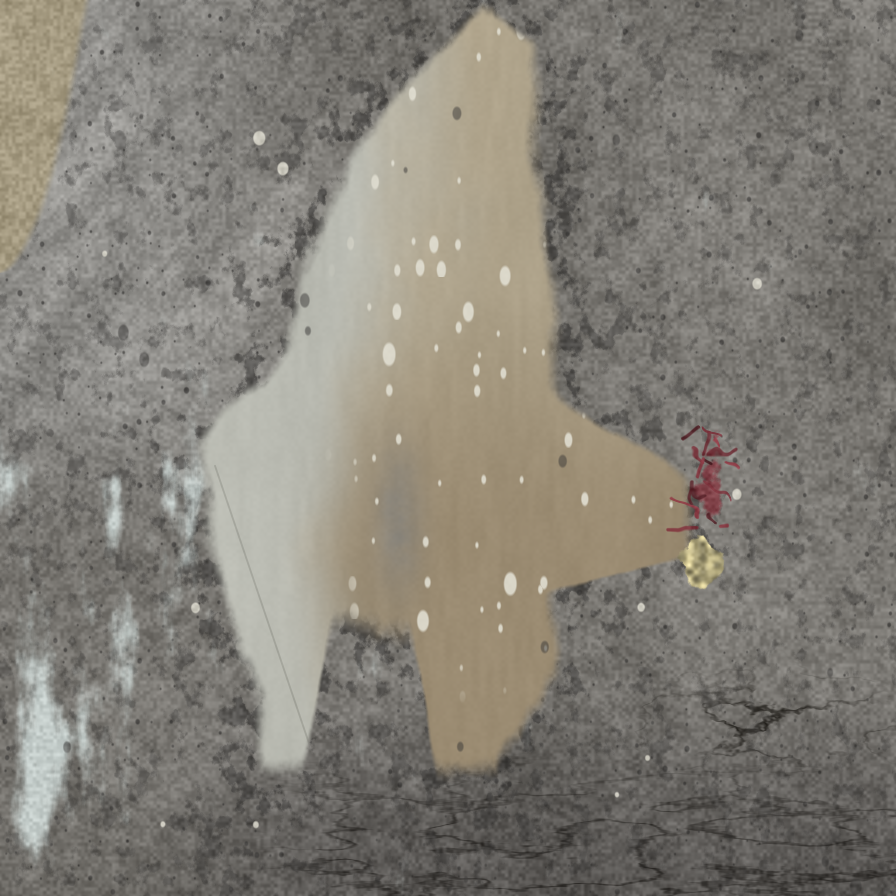
Give the GLSL for this texture, as a WebGL 2 fragment shader.

```glsl
#version 300 es
precision highp float;
// Muddy pale puddle on weathered grey ground, with white scum, grit, cracks and red litter.
uniform vec2 u_resolution;
out vec4 fragColor;

const vec3 GROUND = vec3(0.475, 0.465, 0.445);
const vec3 GROUND_LIGHT = vec3(0.56, 0.555, 0.54);
const vec3 GROUND_DARK = vec3(0.355, 0.345, 0.335);
const vec3 SAND = vec3(0.64, 0.60, 0.50);
const vec3 PALE = vec3(0.73, 0.735, 0.70);
const vec3 TAN = vec3(0.685, 0.64, 0.545);
const vec3 MUD = vec3(0.60, 0.54, 0.44);
const vec3 SILT = vec3(0.51, 0.50, 0.475);
const vec3 SCUM = vec3(0.80, 0.84, 0.83);
const vec3 FLECK = vec3(0.88, 0.87, 0.82);
const vec3 PEBBLE = vec3(0.22, 0.215, 0.21);
const vec3 RED = vec3(0.52, 0.20, 0.24);
const vec3 LEAF = vec3(0.76, 0.72, 0.54);
const float GRAIN = 0.13;
const int STRANDS = 16;

float hash(vec2 p) { return fract(sin(dot(p, vec2(127.1, 311.7))) * 43758.5); }

float noise(vec2 p) {
  vec2 i = floor(p), f = fract(p);
  f = f * f * (3.0 - 2.0 * f);
  return mix(mix(hash(i), hash(i + vec2(1, 0)), f.x),
             mix(hash(i + vec2(0, 1)), hash(i + 1.0), f.x), f.y);
}

// Layered noise centred on zero
float fbm(vec2 p) {
  float sum = -0.48, amp = 0.5;
  for (int i = 0; i < 5; i++, amp *= 0.5) {
    sum += amp * noise(p);
    p = mat2(1.6, 1.2, -1.2, 1.6) * p + 7.3;
  }
  return sum;
}

// Smooth ramp that may run in either direction
float ramp(float a, float b, float x) {
  float t = clamp((x - a) / (b - a), 0.0, 1.0);
  return t * t * (3.0 - 2.0 * t);
}

float blob(vec2 p, float x, float y, float w, float h) {
  vec2 d = (p - vec2(x, y)) / vec2(w, h);
  return exp(-dot(d, d));
}

float segment(vec2 p, vec2 a, vec2 b) {
  vec2 d = b - a;
  return length(p - a - d * clamp(dot(p - a, d) / dot(d, d), 0.0, 1.0));
}

// Upright ovals of random size in a share of the grid cells
float specks(vec2 p, float cells, float share, float tall) {
  vec2 q = p * cells, id = floor(q) + cells;
  vec2 d = fract(q) - 0.3 - 0.4 * vec2(hash(id + 3.1), hash(id + 8.7));
  float r = mix(0.07, 0.22, pow(hash(id + 5.3), 3.0));
  float edge = max(cells / u_resolution.y, 0.03);
  return step(hash(id), share) * ramp(r + edge, r - edge, length(d * vec2(1.0, 1.0 / tall)));
}

// Positive inside the left, right and lower banks
float puddle(vec2 p) {
  float x = p.x, y = p.y;
  float left = 0.29 - 0.07 * ramp(0.15, 0.5, y) + 0.1 * ramp(0.5, 0.62, y)
    + 0.03 * ramp(0.62, 0.78, y) + 0.2 * pow(max((y - 0.72) / 0.28, 0.0), 1.6);
  float right = 0.6 + 0.022 * ramp(0.9, 0.6, y) - 0.07 * ramp(0.25, 0.13, y)
    + 0.147 * ramp(0.57, 0.46, y) * ramp(0.335, 0.385, y) - 0.055 * ramp(0.94, 1.0, y);
  float base = 0.14 + 0.155 * ramp(0.335, 0.375, x) * ramp(0.49, 0.455, x);
  return min(min(x - left, right - x), min(0.6 * (y - base), 0.99 - y));
}

vec3 ground(vec2 p, float inside) {
  float x = p.x, y = p.y, broad = fbm(p * 5.0), fine = fbm(p * 48.0);
  vec3 c = mix(GROUND, GROUND_LIGHT, ramp(0.45, 0.1, x) * ramp(0.35, 0.6, y));
  c = mix(c, GROUND_DARK, 0.85 * ramp(0.3, 0.02, y) * ramp(0.1, 0.4, x));
  c += 0.16 * broad + 0.14 * fine;
  // Slanting sweeps, then ridges and cracks
  vec2 s = mat2(0.78, 0.62, -0.62, 0.78) * p;
  c += 0.2 * fbm(s * vec2(38, 4)) * ramp(0.45, 0.25, x) * ramp(0.5, 0.65, y);
  float ridge = abs(fbm(p * vec2(9, 42))), crack = abs(fbm(p * vec2(16, 30) + 4.0));
  c -= 0.13 * ramp(0.05, 0.0, ridge) * ramp(0.2, 0.06, y) * ramp(0.25, 0.4, x);
  c -= 0.25 * ramp(0.04, 0.0, crack) * blob(p, 0.86, 0.195, 0.12, 0.045);
  // Dark grit, thickest along the bank
  float bank = exp(-abs(inside) * 22.0);
  float grit = ramp(0.08, 0.24, fbm(p * vec2(75, 60)) + 0.09 * bank);
  c = mix(c, PEBBLE, grit * (0.35 + 0.35 * bank));
  c = mix(c, PEBBLE, 0.65 * specks(p, 75.0, 0.13, 1.2));
  c = mix(c, FLECK, 0.8 * specks(p, 30.0, 0.022, 1.2));
  // Sandy corner
  float sand = 0.1 * sqrt(max((y - 0.695) / 0.305, 0.0)) - 0.004 + 0.012 * broad;
  c = mix(c, SAND + 0.12 * fine, ramp(-0.006, 0.006, sand - x) * step(0.69, y));
  // Dried white scum
  float scum = blob(p, 0.025, 0.46, 0.025, 0.06) + 0.8 * blob(p, 0.128, 0.42, 0.012, 0.05)
    + 0.75 * blob(p, 0.13, 0.28, 0.025, 0.12) + 1.1 * blob(p, 0.045, 0.15, 0.05, 0.14)
    + 0.6 * blob(p, 0.2, 0.38, 0.06, 0.12) + 0.5 * blob(p, 0.0, 0.6, 0.02, 0.1);
  float streak = fbm(p * vec2(42, 11)) + 0.3 * fine;
  return mix(c, SCUM, 0.9 * ramp(0.35, 0.85, scum * 0.75 + streak * 1.3));
}

vec3 water(vec2 p) {
  float cloud = fbm(p * vec2(9, 5));
  float warm = ramp(0.33, 0.49, p.x + 0.12 * cloud - 0.06 * ramp(0.5, 0.8, p.y));
  vec3 c = mix(mix(PALE, TAN, warm), MUD, warm * ramp(0.72, 0.38, p.y));
  c = mix(c, MUD * 0.95, 0.7 * blob(p, 0.41, 0.36, 0.055, 0.13));
  c = mix(c, SILT, blob(p, 0.445, 0.42, 0.025, 0.075) * (0.8 + 0.6 * fbm(p * 65.0)));
  c -= 0.09 * ramp(0.0018, 0.0003, segment(p, vec2(0.24, 0.48), vec2(0.345, 0.17)));
  return c + 0.06 * cloud + 0.025 * (noise(p * vec2(130, 25)) - 0.5);
}

// Tangled red strands above a crumpled leaf
vec3 litter(vec2 p, vec3 c) {
  float rag = blob(p, 0.793, 0.465, 0.022, 0.055) + 1.6 * fbm(p * 60.0);
  c = mix(c, RED, 0.75 * ramp(0.6, 0.95, rag));
  for (int i = 0; i < STRANDS; i++) {
    vec2 id = vec2(i, 4);
    vec2 a = vec2(0.77, 0.4) + vec2(0.05, 0.15) * vec2(hash(id), hash(id + 2.3));
    vec2 b = a + 0.06 * (vec2(hash(id + 5.1), hash(id + 6.7)) - 0.5);
    float d = segment(p + 0.008 * (noise(p * 90.0) - 0.5), a, b);
    c = mix(c, RED * (0.5 + 0.7 * hash(id + 9.0)), 0.85 * ramp(0.003, 0.0008, d));
  }
  float leaf = blob(p, 0.783, 0.37, 0.025, 0.027) + 0.9 * fbm(p * 55.0);
  return mix(c, LEAF * (0.55 + 0.75 * noise(p * 130.0)), ramp(0.42, 0.55, leaf));
}

void main() {
  vec2 p = gl_FragCoord.xy / u_resolution;
  float inside = puddle(p) + 0.022 * fbm(p * vec2(34, 18));
  float wet = ramp(-0.006, 0.014, inside);
  vec3 c = mix(ground(p, inside), water(p), wet);
  // Floating flecks along the middle
  float drift = wet * ramp(0.35, 0.43, p.x) * ramp(0.2, 0.28, p.y);
  float flecks = max(specks(p, 42.0, 0.16, 1.9), specks(p, 24.0, 0.08, 1.8));
  c = mix(c, FLECK, 0.9 * flecks * drift);
  c = litter(p, mix(c, PEBBLE, 0.5 * specks(p, 34.0, 0.025, 1.5)));
  c += GRAIN * mix(1.0, 0.12, wet) * (noise(p * 260.0) - 0.5);
  fragColor = vec4(clamp(c, 0.0, 1.0), 1.0);
}
```
